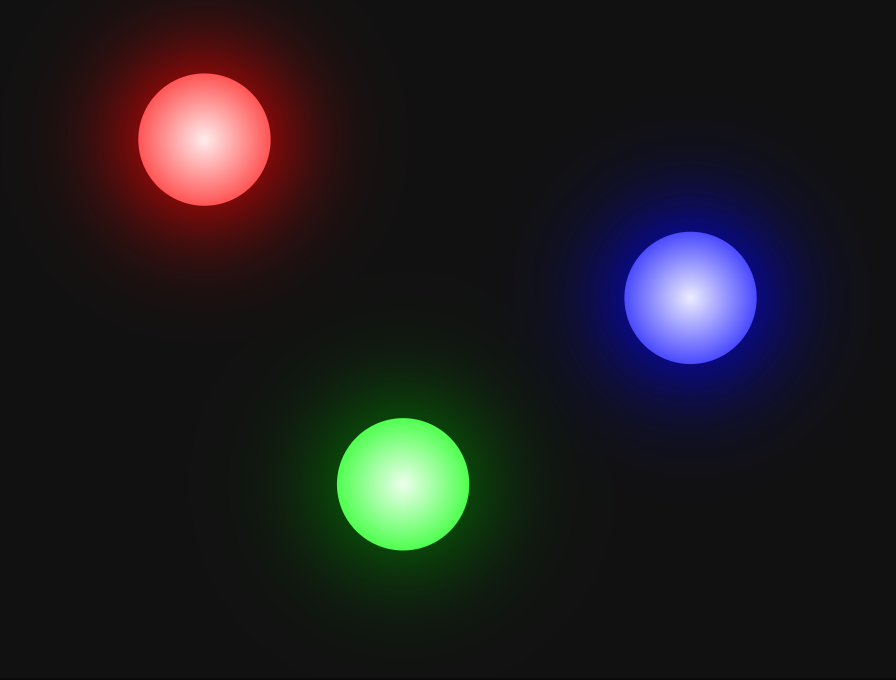
Write a WebGL 1 fragment shader that draws this background.

```glsl
precision highp float;
// Three glowing orbs, red, green and blue, on a near-black backdrop.

uniform vec2 u_resolution;

// Lengths are in units of the canvas height.
const vec3 BACKDROP = vec3(0.067);
const vec3 BASE_LINE = vec3(0.035);
const float BASE_LINE_HEIGHT = 0.0026;

const float ORB_RADIUS = 0.0973;
const float GLOW_WIDTH = 0.0962;
const float GLOW_STRENGTH = 0.756;
const float CORE_TINT = 0.93;

const vec2 RED_CENTER = vec2(0.3007, 0.7947);
const vec2 GREEN_CENTER = vec2(0.5928, 0.2878);
const vec2 BLUE_CENTER = vec2(1.0155, 0.5619);

const vec3 RED_RIM = vec3(1.0, 0.33, 0.33);
const vec3 GREEN_RIM = vec3(0.31, 1.0, 0.31);
const vec3 BLUE_RIM = vec3(0.29, 0.29, 1.0);

const vec3 RED_GLOW = vec3(1.0, 0.0, 0.0);
const vec3 GREEN_GLOW = vec3(0.0, 0.5, 0.0);
const vec3 BLUE_GLOW = vec3(0.0, 0.0, 1.0);

// Lays a soft halo and then a shaded disc over the colour below.
vec3 addOrb(vec3 below, vec2 p, vec2 center, vec3 rim, vec3 glow, float pixel) {
  float dist = length(p - center);

  // Gaussian halo
  float falloff = dist / GLOW_WIDTH;
  float halo = GLOW_STRENGTH * exp(-0.5 * falloff * falloff);
  vec3 color = mix(below, glow, halo);

  // Disc, pale at the core and saturated at the rim
  vec3 core = max(rim, vec3(CORE_TINT));
  vec3 body = mix(core, rim, min(dist / ORB_RADIUS, 1.0));
  float coverage = clamp(0.5 + (ORB_RADIUS - dist) / pixel, 0.0, 1.0);
  return mix(color, body, coverage);
}

void main() {
  float pixel = 1.0 / u_resolution.y;
  vec2 p = gl_FragCoord.xy * pixel;

  vec3 color = BACKDROP;
  color = addOrb(color, p, RED_CENTER, RED_RIM, RED_GLOW, pixel);
  color = addOrb(color, p, GREEN_CENTER, GREEN_RIM, GREEN_GLOW, pixel);
  color = addOrb(color, p, BLUE_CENTER, BLUE_RIM, BLUE_GLOW, pixel);

  // Thin dark line along the bottom edge
  float line = clamp(0.5 + (BASE_LINE_HEIGHT - p.y) / pixel, 0.0, 1.0);
  color = mix(color, BASE_LINE, line);

  gl_FragColor = vec4(color, 1.0);
}
```
